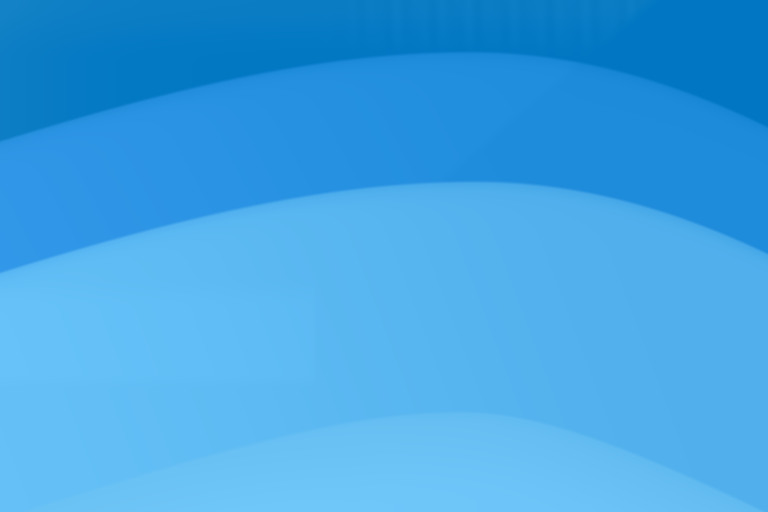
Give the GLSL for this background, as a WebGL 1 fragment shader.

```glsl
precision highp float;
// Three overlapping blue hills under a deep blue sky, with smooth gradients.
// Each hill is a pair of hyperbolic slopes meeting at a crest; its rim fades
// into its body, and faint folds and sine streaks vary the flat areas.

uniform vec2 u_resolution;

// Crest position, in canvas units
const vec2 BACK_CREST = vec2(0.612, 0.898);
const vec2 MID_CREST = vec2(0.620, 0.645);
const vec2 FRONT_CREST = vec2(0.600, 0.195);

// Slopes: left steepness, left roundness, right steepness, right roundness
const vec4 WIDE_SLOPES = vec4(0.60, 0.50, 2.02, 1.00);
const vec4 FRONT_SLOPES = vec4(0.52, 0.25, 0.80, 0.20);

const vec3 SKY = vec3(0.005, 0.468, 0.765);
const vec3 SKY_HAZE = vec3(0.075, 0.510, 0.775);
const vec3 BACK_LEFT = vec3(0.190, 0.588, 0.905);
const vec3 BACK_RIGHT = vec3(0.122, 0.550, 0.862);
const vec3 MID_LEFT = vec3(0.392, 0.752, 0.965);
const vec3 MID_RIGHT = vec3(0.318, 0.690, 0.925);
const vec3 FRONT_LEFT = vec3(0.445, 0.785, 0.980);
const vec3 FRONT_RIGHT = vec3(0.420, 0.765, 0.970);

const float EDGE_SOFTNESS = 0.003;
const float RIM_DEPTH = 0.014;
const float RIM_SHADE = 0.30;
const float FOLD_STRENGTH = 0.010;
const float STREAK_STRENGTH = 0.008;

// Height of a hill's outline at x
float ridge(float x, vec2 crest, vec4 slopes) {
  float d = x - crest.x;
  vec2 arm = d < 0.0 ? slopes.xy : slopes.zw;
  return crest.y - arm.x * (sqrt(d * d + arm.y * arm.y) - arm.y);
}

// Lays a hill over the backdrop; depth is the distance below its outline
vec3 layHill(vec3 backdrop, vec3 body, float depth, float rimShade) {
  float soft = EDGE_SOFTNESS + 0.5 / u_resolution.y;
  float rim = rimShade * exp(-max(depth, 0.0) / RIM_DEPTH);
  vec3 hill = mix(body, backdrop, rim);
  return mix(backdrop, hill, smoothstep(-soft, soft, depth));
}

void main() {
  vec2 uv = gl_FragCoord.xy / u_resolution;

  // Faint diagonal fold, and a panel of light on the left
  float foldLine = 0.85 - 0.78 * (1.0 - uv.y);
  float fold = 1.0 - smoothstep(-0.012, 0.012, uv.x - foldLine);
  float panel = 1.0 - smoothstep(0.406, 0.414, uv.x);
  panel *= smoothstep(0.24, 0.27, uv.y) * (1.0 - smoothstep(0.40, 0.46, uv.y));

  // Sky: haze in the left corner and along the top, with thin streaks
  float cornerHaze = exp(-uv.x * 9.0) * 0.65;
  float topHaze = fold * smoothstep(0.88, 1.0, uv.y) * 0.45;
  float streaks = sin(uv.x * 205.0 + uv.y * 9.0) + 0.5 * sin(uv.x * 331.0);
  streaks *= smoothstep(0.40, 0.52, uv.x) * fold * smoothstep(0.88, 0.94, uv.y);
  vec3 color = mix(SKY, SKY_HAZE, min(cornerHaze + topHaze, 1.0));
  color += STREAK_STRENGTH * 0.6 * streaks;

  // Back hill
  float depth = ridge(uv.x, BACK_CREST, WIDE_SLOPES) - uv.y;
  float blend = smoothstep(-0.15, 0.85, uv.x + 0.35 * (uv.y - 0.6));
  vec3 body = mix(BACK_LEFT, BACK_RIGHT, blend) + FOLD_STRENGTH * (fold - 0.5);
  color = layHill(color, body, depth, RIM_SHADE);

  // Middle hill, paler toward the lower left
  depth = ridge(uv.x, MID_CREST, WIDE_SLOPES) - uv.y;
  blend = smoothstep(-0.1, 0.95, uv.x + 0.25 * (uv.y - 0.25));
  body = mix(MID_LEFT, MID_RIGHT, blend) + FOLD_STRENGTH * panel;
  color = layHill(color, body, depth, RIM_SHADE);

  // Front hill, brightening below its crest
  depth = ridge(uv.x, FRONT_CREST, FRONT_SLOPES) - uv.y;
  body = mix(FRONT_LEFT, FRONT_RIGHT, smoothstep(0.1, 0.9, uv.x));
  body -= 0.025 * (1.0 - smoothstep(0.0, 0.18, depth));
  color = layHill(color, body, depth, RIM_SHADE);

  gl_FragColor = vec4(color, 1.0);
}
```
